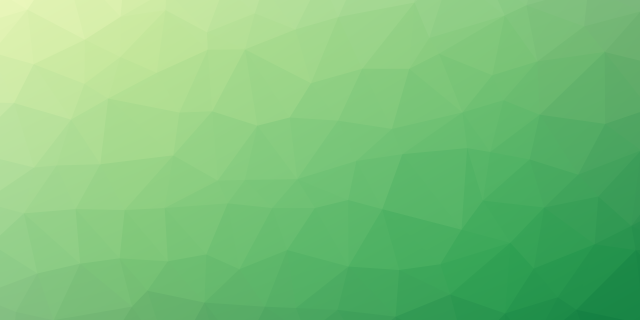
Write a Shadertoy shader that draws this background.

```glsl
#define CELL 0.1484        // grid spacing, in canvas heights
#define PHASE 0.44         // offset of the first grid point, in cells
#define JITTER 0.8         // full width of the point scatter, in cells
#define BLEED 0.15         // palette overhang past the canvas, in heights
#define SOFT_SHADE 0.25    // 0 = flat facets, 1 = smooth gradient
#define CREAM  vec3(1.000, 1.000, 0.800)
#define LIME   vec3(0.761, 0.902, 0.600)
#define LEAF   vec3(0.471, 0.776, 0.475)
#define GREEN  vec3(0.192, 0.639, 0.329)
#define FOREST vec3(0.000, 0.408, 0.216)

vec2 hash2(vec2 p) {
    vec2 s = vec2(dot(p, vec2(127.1, 311.7)), dot(p, vec2(269.5, 183.3)));
    return fract(sin(s) * 43758.5453);
}

float cross2(vec2 a, vec2 b) {
    return a.x * b.y - a.y * b.x;
}

// Evenly spaced five-stop ramp
vec3 palette(float t) {
    t = clamp(t, 0.0, 1.0) * 4.0;
    vec3 color = mix(CREAM, LIME, clamp(t, 0.0, 1.0));
    color = mix(color, LEAF, clamp(t - 1.0, 0.0, 1.0));
    color = mix(color, GREEN, clamp(t - 2.0, 0.0, 1.0));
    return mix(color, FOREST, clamp(t - 3.0, 0.0, 1.0));
}

// Average of a horizontal and a vertical ramp, from the top left
vec3 gradient(vec2 gridPos) {
    vec2 size = vec2(iResolution.x / iResolution.y, 1.0);
    vec2 pos = (gridPos + PHASE) * CELL;
    vec2 t = (pos + BLEED) / (size + 2.0 * BLEED);
    return 0.5 * (palette(t.x) + palette(t.y));
}

vec2 meshPoint(vec2 id) {
    return id + JITTER * (hash2(id + 17.0) - 0.5);
}

// Signed distance to the line ab, positive on the inner side
float edgeDistance(vec2 p, vec2 a, vec2 b) {
    return cross2(b - a, p - a) / max(length(b - a), 1e-4);
}

// Facet colour in rgb and its pixel coverage in alpha, premultiplied
vec4 facet(vec2 p, vec2 a, vec2 b, vec2 c, float pixel) {
    float inside = min(edgeDistance(p, a, b),
                   min(edgeDistance(p, b, c), edgeDistance(p, c, a)));
    float coverage = clamp(0.5 + inside / pixel, 0.0, 1.0);
    vec2 center = (a + b + c) / 3.0;
    return coverage * vec4(gradient(mix(center, p, SOFT_SHADE)), 1.0);
}

// Delaunay choice: ac is kept when the angles at b and d sum below pi
bool splitsAlongAC(vec2 a, vec2 b, vec2 c, vec2 d) {
    float sinB = cross2(c - b, a - b), cosB = dot(c - b, a - b);
    float sinD = cross2(a - d, c - d), cosD = dot(a - d, c - d);
    return sinB * cosD + cosB * sinD > 0.0;
}

void mainImage(out vec4 fragColor, in vec2 fragCoord) {
    vec2 topDown = vec2(fragCoord.x, iResolution.y - fragCoord.y);
    vec2 p = topDown / (iResolution.y * CELL) - PHASE;
    float pixel = 1.0 / (iResolution.y * CELL);
    vec4 sum = vec4(0.0);

    // Scattered quads around the pixel, each split into two facets
    for (int j = -1; j <= 1; j++)
    for (int i = -1; i <= 1; i++) {
        vec2 id = floor(p) + vec2(i, j);
        vec2 a = meshPoint(id);
        vec2 b = meshPoint(id + vec2(1.0, 0.0));
        vec2 c = meshPoint(id + vec2(1.0, 1.0));
        vec2 d = meshPoint(id + vec2(0.0, 1.0));
        if (splitsAlongAC(a, b, c, d)) {
            sum += facet(p, a, b, c, pixel) + facet(p, a, c, d, pixel);
        } else {
            sum += facet(p, a, b, d, pixel) + facet(p, b, c, d, pixel);
        }
    }

    vec3 color = sum.a > 0.001 ? sum.rgb / sum.a : gradient(p);
    fragColor = vec4(color, 1.0);
}
```
